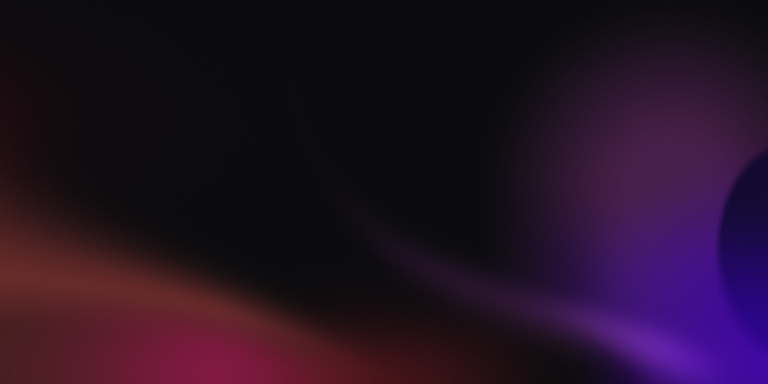
This background is drawn by a Shadertoy shader. Its source:

```glsl
// Dark backdrop with a red ember wave, a violet haze, a thin light streak and a navy orb.

#define BASE_COLOR vec3(0.043, 0.043, 0.053)
#define EMBER_COLOR vec3(0.36, 0.125, 0.11)
#define CRIMSON_COLOR vec3(0.46, 0.055, 0.20)
#define PLUM_COLOR vec3(0.285, 0.125, 0.29)
#define VIOLET_COLOR vec3(0.27, 0.10, 0.45)
#define BLUE_COLOR vec3(0.26, 0.035, 0.64)
#define STREAK_COLOR vec3(0.18, 0.085, 0.20)
#define HAZE_CENTER vec2(1.75, 0.51)
#define ORB_CENTER vec2(2.05, 0.35)
#define ORB_RADII vec2(0.18, 0.27)
#define GRAIN_SCALE 190.0
#define GRAIN_AMOUNT 0.012

vec2 hashGradient(vec2 cell) {
    vec2 h = vec2(dot(cell, vec2(127.1, 311.7)), dot(cell, vec2(269.5, 183.3)));
    return 2.0 * fract(sin(h) * 43758.5) - 1.0;
}

float gradientNoise(vec2 p) {
    vec2 i = floor(p), f = fract(p);
    vec2 u = f * f * (3.0 - 2.0 * f);
    vec2 e = vec2(0.0, 1.0);
    float low = mix(dot(hashGradient(i), f),
                    dot(hashGradient(i + e.yx), f - e.yx), u.x);
    float high = mix(dot(hashGradient(i + e.xy), f - e.xy),
                     dot(hashGradient(i + e.yy), f - e.yy), u.x);
    return mix(low, high, u.y);
}

float bell(float d, float width) {
    return exp(-d * d / (width * width));
}

// Height of the descending light streak
float streakHeight(float x) {
    return 0.18 - 0.33 * (x - 1.43) + 0.12 * exp((0.89 - x) / 0.12);
}

vec3 emberWave(vec2 p) {
    float d = p.y - (0.255 - 0.24 * p.x * p.x);
    float spread = 0.05 + 0.18 * exp(-p.x / 0.35);
    float above = bell(max(d, 0.0), spread);
    float reach = 1.0 - smoothstep(0.55, 1.05, p.x);
    float depth = smoothstep(0.03, -0.12, d);

    vec3 body = EMBER_COLOR * mix(1.0, 0.62, depth);
    float core = bell(length((p - vec2(0.58, 0.03)) / vec2(0.36, 0.20)), 1.0);
    body = mix(body, CRIMSON_COLOR, core * smoothstep(0.04, -0.09, d));
    vec3 glow = body * above * reach;

    // Low red tail and the faint haze at the left edge
    float tail = smoothstep(0.55, 0.95, p.x) * (1.0 - smoothstep(0.95, 1.55, p.x));
    glow += vec3(0.23, 0.035, 0.045) * tail * bell(p.y, 0.15);
    glow += vec3(0.065, 0.0, 0.008) * exp(-p.x / 0.2) * bell(p.y - 0.68, 0.22);
    return glow;
}

vec3 violetHaze(vec2 p) {
    vec2 q = p - HAZE_CENTER;
    q.y *= q.y < 0.0 ? 0.5 : 1.0;
    float mask = smoothstep(0.53, 0.08, length(q));

    // Shade beneath the streak, easing off toward the right
    float d = p.y - streakHeight(p.x);
    float lit = smoothstep(-0.09, 0.06, d);
    mask *= mix(lit, 1.0, smoothstep(1.5, 1.9, p.x));

    vec3 tint = mix(VIOLET_COLOR, PLUM_COLOR, smoothstep(0.2, 0.55, p.y));
    float corner = smoothstep(0.55, 0.0, length((p - vec2(2.0, 0.08)) * vec2(1.0, 0.9)));
    vec3 glow = mix(tint * mask, BLUE_COLOR, corner);

    float fade = smoothstep(0.82, 1.65, p.x) * (1.0 - smoothstep(1.68, 1.95, p.x));
    glow += STREAK_COLOR * fade * bell(d, d > 0.0 ? 0.055 : 0.07);
    glow += vec3(0.04, 0.012, 0.045) * bell(d, 0.05) * bell(p.x - 1.12, 0.22);
    return glow;
}

void mainImage(out vec4 fragColor, in vec2 fragCoord) {
    // Canvas units: x spans 0 to 2, y spans 0 to 1
    vec2 p = fragCoord / iResolution.xy * vec2(2.0, 1.0);
    vec3 haze = violetHaze(p);
    vec3 color = BASE_COLOR * (1.0 - smoothstep(0.0, 0.3, haze.b)) + emberWave(p) + haze;

    // Navy orb cut by the right edge, softer and bluer toward its base
    float orbDistance = length((p - ORB_CENTER) / ORB_RADII) - 1.0;
    float softness = mix(0.16, 0.07, smoothstep(0.1, 0.4, p.y));
    float orb = smoothstep(softness, -softness, orbDistance);
    vec3 orbColor = mix(vec3(0.17, 0.02, 0.54), vec3(0.075, 0.04, 0.19),
                        smoothstep(0.12, 0.52, p.y));
    color = mix(color, orbColor, orb);

    // Fine grain
    color += GRAIN_AMOUNT * gradientNoise(p * GRAIN_SCALE);
    fragColor = vec4(clamp(color, 0.0, 1.0), 1.0);
}
```
